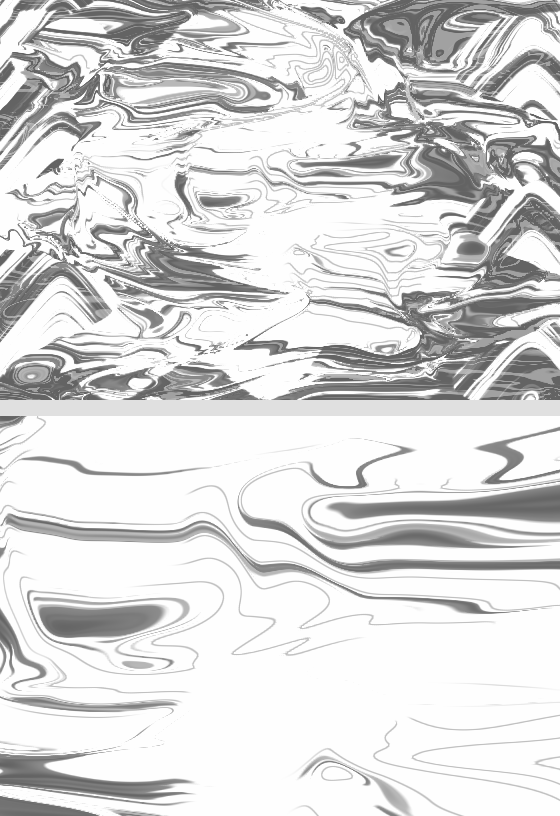
Top: the whole. Bottom: its middle third, enlarged.
Write a Shadertoy shader that draws this background.

```glsl
// Grey ink marbling on white: a warped height field is cut into uneven contour
// bands, which noise along the flow breaks into flakes, rings and streaks.
// Arched strata show at the sides; darker ink hangs on top and pools below.

float hash(vec2 cell) {
    vec3 q = fract(cell.xyx * 0.1031);
    q += dot(q, q.yzx + 33.33);
    return fract((q.x + q.y) * q.z);
}

float noise(vec2 p) {
    vec2 i = floor(p), f = fract(p);
    f = f * f * (3.0 - 2.0 * f);
    return mix(mix(hash(i), hash(i + vec2(1, 0)), f.x),
               mix(hash(i + vec2(0, 1)), hash(i + vec2(1, 1)), f.x), f.y);
}

// Fold the plane with ever finer swirls, wider than they are tall
vec2 marble(vec2 p) {
    vec2 q = p * vec2(3.5, 6.2) + 20.0;
    float freq = 0.8;
    for (int i = 0; i < 4; i++) {
        vec2 s = q * freq + float(i) * 17.3;
        q += (vec2(noise(s), noise(s + 41.7)) - 0.5) * vec2(1.7, 1.2) / freq;
        freq *= 1.7;
    }
    return q;
}

// Noise that runs along the contours, fading to its mean when too fine to show
float bands(float along, float height, float freq, float slope) {
    float n = noise(vec2(along, height * freq + 60.0));
    return mix(n, 0.5, smoothstep(0.8, 2.2, slope * freq));
}

// Broad, medium and fine contours added up
float contours(float along, float height, float slope) {
    return 0.5 * bands(along, height, 8.0, slope)
         + 0.32 * bands(along * 1.9, height, 25.0, slope)
         + 0.18 * bands(along * 3.1, height, 70.0, slope);
}

void mainImage(out vec4 fragColor, in vec2 fragCoord) {
    vec2 uv = fragCoord / iResolution.xy;
    vec2 p = vec2(uv.x * iResolution.x / iResolution.y, uv.y);
    vec2 q = marble(p);
    float wobble = noise(q * 0.6 + 7.0) - 0.5;

    // Height field: round cells, small cells and streams running across
    float height = noise(q * 0.85) + 0.5 * noise(q * 1.9 + 9.0) + 0.2 * noise(q * 4.3 + 4.0);
    height += 0.4 * sin(17.0 * (p.y + 0.07 * p.x) + 4.0 * wobble);
    float slope = fwidth(height);
    float tone = contours(q.x * 1.2, height, slope);

    // Arched strata, alternating between the sides, cut off by the streams
    float side = sign(uv.x - 0.5);
    float apex = side > 0.0 ? 0.95 : 0.11;
    float arch = 4.0 * uv.y + 7.0 * length(vec2(uv.x - apex, 0.02)) + 0.15 * noise(q);
    float reach = 0.4 * cos(15.7 * (uv.y - 0.45)) * side + 4.0 * (abs(uv.x - 0.5) - 0.38);
    float strata = smoothstep(-0.02, 0.02, reach + 0.9 * wobble - 0.2);
    tone = mix(tone, contours(uv.x * 4.0, arch, fwidth(arch)), strata);

    // Dark ink: drapes at the top, hills at the bottom
    float ripple = 0.1 * wobble;
    float roof = 0.96 - 0.12 * pow(0.5 + 0.5 * cos(11.6 * (uv.x - 0.25)), 6.0) + ripple;
    float hill = mix(0.03, 0.14, smoothstep(0.45, 0.65, uv.x))
               + 0.05 * cos(21.7 * (uv.x - 0.06)) + ripple;
    float dark = max(smoothstep(-0.006, 0.006, uv.y - roof),
                     smoothstep(-0.006, 0.006, hill - uv.y));
    tone += 0.17 * dark + 0.14 * (noise(p * 4.0 + 3.0) - 0.5);

    // Crisp ink, deepest in the heart of each band
    float edge = 0.012 + min(0.5 * fwidth(tone), 0.1);
    float ink = smoothstep(0.56 - edge, 0.56 + edge, tone);
    ink *= mix(0.74, 1.0, smoothstep(0.56, 0.72, tone));

    // Thin light veins inside the ink
    float vein = bands(q.x, height, 50.0, slope);
    ink *= 1.0 - 0.4 * smoothstep(0.5, 0.7, vein);

    // Pale hairlines between the bands
    float lineDist = abs(fract(height * 8.0) - 0.5) / 8.0;
    float hair = 1.0 - smoothstep(0.0, 0.001 + slope, lineDist);
    hair *= 0.4 * smoothstep(0.5, 0.6, noise(q * 1.5 + 30.0)) * (1.0 - strata);
    ink = max(ink, hair);

    fragColor = vec4(vec3(mix(0.995, 0.39, ink)), 1.0);
}
```
